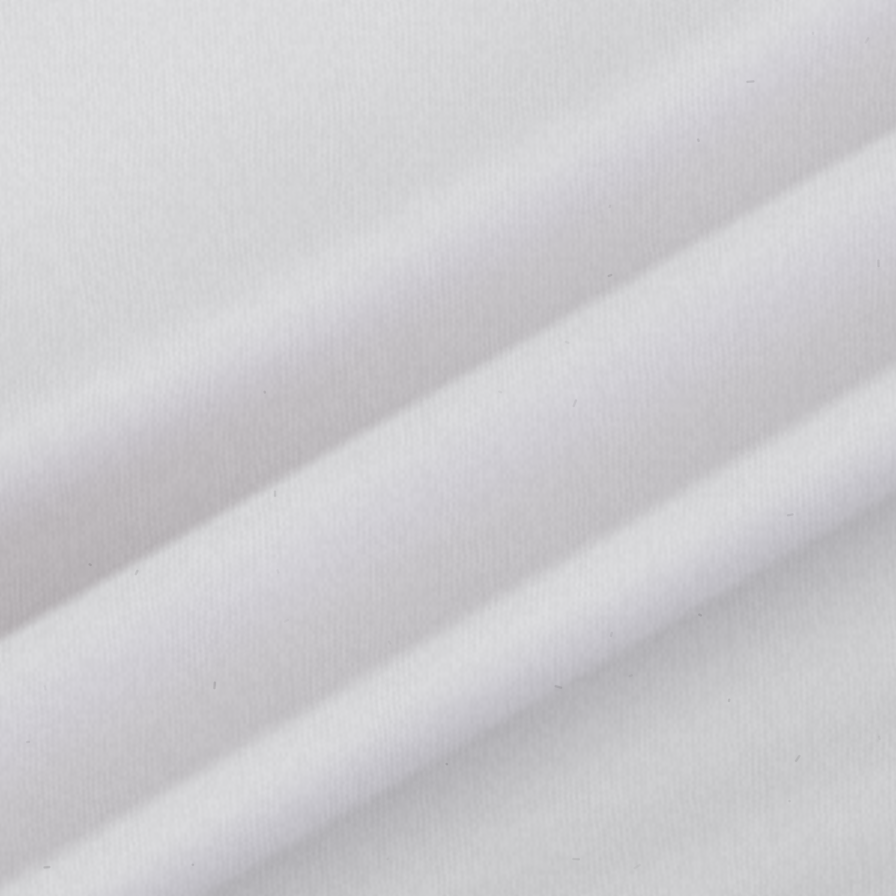
A WebGL 2 fragment shader for this texture:

```glsl
#version 300 es
precision highp float;
// Soft white knit cloth lying in diagonal folds, with fine ribs and lint.

uniform vec2 u_resolution;
out vec4 fragColor;

// Cloth colours
const vec3 FLAT_CLOTH = vec3(0.857, 0.858, 0.865);
const vec3 RIDGE = vec3(0.850, 0.851, 0.859);
const vec3 VALLEY_WARM = vec3(0.735, 0.718, 0.730);
const vec3 VALLEY_COOL = vec3(0.788, 0.780, 0.793);
const vec3 UNDERSIDE = vec3(0.797, 0.798, 0.805);
const vec3 SHADOW = vec3(0.690, 0.685, 0.702);
const vec3 LILAC = vec3(-0.003, -0.006, 0.006);

// Fold edges: height at the left, slope, bend
const vec3 EDGE_TOP = vec3(0.555, 0.480, 0.075);
const vec3 EDGE_MIDDLE = vec3(0.288, 0.570, 0.0);
const vec3 EDGE_LOW = vec3(0.012, 0.575, 0.008);
const vec3 EDGE_UNDER = vec3(-0.133, 0.585, 0.0);

// Knit and lint
const float RIB_COUNT = 150.0;
const float STITCH_COUNT = 170.0;
const float RIB_DEPTH = 0.0065;
const float GRAIN_DEPTH = 0.026;
const float LINT_CELLS = 15.0;
const float LINT_CHANCE = 0.2;
const float LINT_DEPTH = 0.09;

float hash(vec2 p) {
  return fract(sin(dot(p, vec2(127.1, 311.7))) * 43758.5453);
}

float valueNoise(vec2 p) {
  vec2 cell = floor(p);
  vec2 f = fract(p);
  f = f * f * (3.0 - 2.0 * f);
  float low = mix(hash(cell), hash(cell + vec2(1.0, 0.0)), f.x);
  float high = mix(hash(cell + vec2(0.0, 1.0)), hash(cell + 1.0), f.x);
  return mix(low, high, f.y);
}

// Vertical depth below a fold edge
float depthBelow(vec3 edge, vec2 p) {
  return edge.x + p.x * (edge.y + p.x * edge.z) - p.y;
}

// Rounded fold: bright ridge that rolls through lilac into its valley
vec3 foldShade(float depth, float rollStart, float rollEnd, vec3 valley) {
  float roll = smoothstep(rollStart, rollEnd, depth);
  float crest = smoothstep(0.0, 0.05, depth);
  vec3 ridge = RIDGE - 0.018 * (1.0 - crest);
  return mix(ridge, valley, roll) + LILAC * 4.0 * roll * (1.0 - roll);
}

vec3 clothFolds(vec2 p) {
  float top = depthBelow(EDGE_TOP, p);
  float middle = depthBelow(EDGE_MIDDLE, p);
  float low = depthBelow(EDGE_LOW, p);
  float under = depthBelow(EDGE_UNDER, p);

  // Flat sheet, dimming gently toward the first fold
  vec3 color = FLAT_CLOTH - 0.034 * smoothstep(-0.26, 0.0, top);

  // Three overlapping folds
  vec3 firstValley = mix(VALLEY_WARM, VALLEY_COOL, smoothstep(-0.1, 0.8, p.x));
  firstValley -= 0.022 * smoothstep(-0.09, 0.0, middle);
  color = mix(color, foldShade(top, 0.045, 0.175, firstValley), smoothstep(-0.02, 0.03, top));

  vec3 secondValley = VALLEY_COOL - 0.028 * smoothstep(-0.13, 0.0, low);
  color = mix(color, foldShade(middle, 0.03, 0.20, secondValley), smoothstep(-0.008, 0.013, middle));
  color = mix(color, foldShade(low, 0.045, 0.175, SHADOW + 0.03), smoothstep(-0.012, 0.018, low));

  // Sheet underneath: contact shadow and faint broad waves
  vec3 sheet = mix(SHADOW + 0.005, UNDERSIDE, smoothstep(-0.03, 0.15, under));
  sheet += 0.012 * sin(under * 38.0 - p.x * 5.0) * smoothstep(0.08, 0.25, under);
  return mix(color, sheet, smoothstep(-0.008, 0.010, under));
}

// Near-vertical ribs broken into stitches, under fuzzy grain
float knit(vec2 p) {
  float sway = 0.012 * valueNoise(p * 8.0) + 0.003 * valueNoise(p * 45.0) + 0.03 * p.y;
  float column = (p.x + sway) * RIB_COUNT;
  float rib = cos(6.2832 * column);
  float stitch = cos(6.2832 * (p.y * STITCH_COUNT + 0.5 * floor(column)));
  float patchiness = 0.2 + 1.2 * valueNoise(p * vec2(40.0, 18.0));
  float grain = valueNoise(p * vec2(300.0, 190.0)) - 0.5;
  float fuzz = valueNoise(p * vec2(120.0, 60.0) + 17.0) - 0.5;
  return RIB_DEPTH * patchiness * (rib + 0.4 * stitch) + GRAIN_DEPTH * (grain + 0.3 * fuzz);
}

// Scattered short fibres, at most one per cell
float lint(vec2 p) {
  vec2 cell = floor(p * LINT_CELLS);
  vec2 center = 0.2 + 0.6 * vec2(hash(cell + 3.1), hash(cell + 7.7));
  vec2 q = (fract(p * LINT_CELLS) - center) / LINT_CELLS;
  float angle = 6.2832 * hash(cell + 5.3);
  vec2 along = vec2(cos(angle), sin(angle));
  float halfLength = 0.0035 * hash(cell + 9.2);
  float dist = length(q - along * clamp(dot(q, along), -halfLength, halfLength));
  float strength = step(hash(cell), LINT_CHANCE) * (0.3 + 0.7 * hash(cell + 1.9));
  return strength * (1.0 - smoothstep(0.0004, 0.0022, dist));
}

void main() {
  vec2 p = gl_FragCoord.xy / u_resolution;
  vec3 color = clothFolds(p);
  color += 0.008 * (valueNoise(p * 6.0) - 0.5);
  color += knit(p);
  float lintArea = smoothstep(-0.05, 0.1, depthBelow(EDGE_TOP, p));
  color -= LINT_DEPTH * lint(p) * lintArea;
  fragColor = vec4(color, 1.0);
}
```
